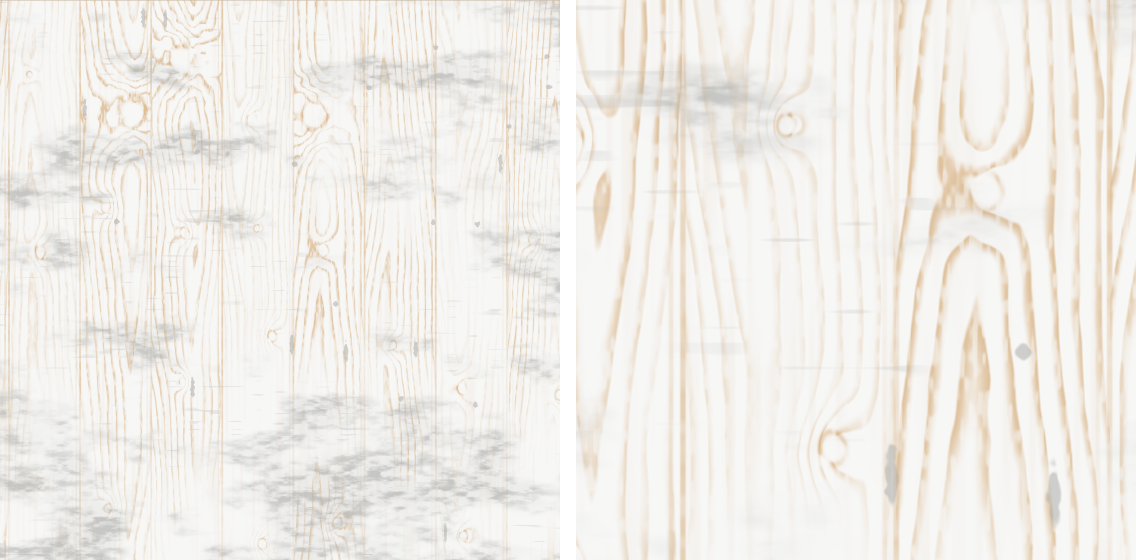
Left, the full canvas; right, a detail of the centre.
This texture is drawn by a Shadertoy shader. Its source:

```glsl
// Whitewashed vertical pine planks with tan grain, knots, seams and grey wear.
#define PLANK_WIDTH 0.127
#define FIRST_SEAM 0.016
#define KNOTS_PER_PLANK 4
#define GRAIN_RINGS 11.0
#define GRAIN_STRENGTH 0.95
#define SEAM_HALF_WIDTH 0.0017
#define WEAR 0.16
#define PAINT vec3(0.968, 0.968, 0.965)
#define TAN vec3(0.87, 0.745, 0.59)
#define GREY vec3(0.70, 0.70, 0.69)

float hash(vec2 p) {
    vec3 q = fract(p.xyx * 0.1031);
    q += dot(q, q.yzx + 33.33);
    return fract((q.x + q.y) * q.z);
}

float noise(vec2 p) {
    vec2 i = floor(p), f = fract(p);
    f = f * f * (3.0 - 2.0 * f);
    return mix(mix(hash(i), hash(i + vec2(1, 0)), f.x),
               mix(hash(i + vec2(0, 1)), hash(i + vec2(1, 1)), f.x), f.y);
}

float fbm(vec2 p) {
    float sum = 0.0, amp = 0.5;
    for (int i = 0; i < 4; i++) {
        sum += amp * noise(p);
        p = p * 2.03 + 17.3;
        amp *= 0.5;
    }
    return sum / 0.9375;
}

// Tan amount of the grain; p is measured in plank widths, id is the plank.
float woodGrain(vec2 p, float id, vec2 uv) {
    vec2 seed = vec2(id * 7.0 + 50.0, 3.0);
    bool sparse = mod(id, 3.0) < 0.5;
    bool largeKnot = id == 1.0 || id == 2.0 || id == 4.0;

    // Nested arches around the heart line of the plank
    float heart = mix(0.3, 0.7, hash(seed));
    float direction = hash(seed + 1.0) < 0.6 ? -1.0 : 1.0;
    float bend = 0.16 * (noise(vec2(p.y * 0.6, id * 9.0 + 5.0)) - 0.5);
    float across = p.x - heart - bend;
    float rings = GRAIN_RINGS * mix(0.75, 1.25, hash(seed + 2.0));
    float field = rings * sqrt(across * across + 0.004) + direction * 5.0 * uv.y;
    field += 1.6 * fbm(vec2(p.x * 2.5 + id * 13.0, p.y * 0.8));

    // Knots push the rings aside and leave a painted core with a rim
    float rim = 0.0, core = 0.0, halo = 0.0;
    float cellHeight = 1.0 / (PLANK_WIDTH * float(KNOTS_PER_PLANK));
    for (int k = 0; k < KNOTS_PER_PLANK; k++) {
        vec2 s = seed + vec2(0.0, 11.0 * float(k + 1));
        bool large = largeKnot && k == KNOTS_PER_PLANK - 1;
        if (!large && hash(s) < 0.35) continue;
        float radius = large ? 0.17 : mix(0.04, 0.08, hash(s + 1.0));
        vec2 center = vec2(mix(0.25, 0.75, hash(s + 2.0)),
                           (float(k) + mix(0.1, 0.6, hash(s + 3.0))) * cellHeight);
        vec2 d = (p - center) * vec2(1.0, 0.82);
        float dist = length(d) + radius * 0.5 * (noise(p * 9.0 + s) - 0.5);
        float spread = exp(-dist * dist / (radius * radius * 6.0));
        field += (large ? 5.0 : 2.2) * spread;
        halo = max(halo, spread);
        float edge = (dist - radius) / (0.2 * radius);
        rim += exp(-edge * edge) * smoothstep(0.2, 0.6, noise(p * 14.0 + s));
        core = max(core, 1.0 - smoothstep(radius * 0.75, radius, dist));
    }

    // Each ring darkens slowly and ends sharply
    float phase = fract(field);
    float soft = min(fwidth(field), 0.3);
    float line = smoothstep(0.5, 0.92, phase) * (1.0 - smoothstep(0.92 - soft, 1.0, phase));

    // Paint covers the grain in patches, more so towards the bottom
    float cover = fbm(vec2(p.x * 1.6 + id * 5.0, p.y * 0.55)) + 0.42 * (uv.y - 0.5);
    float visible = smoothstep(0.28, 0.66, cover) * (sparse ? 0.4 : 1.0);
    visible = max(visible, 0.8 * halo);
    float speckle = smoothstep(0.2, 0.65, noise(uv * vec2(380.0, 130.0)));
    return (line * visible * (1.0 - core) + 0.65 * rim) * mix(0.4, 1.0, speckle);
}

// Two close lines at each plank joint, worn unevenly along their length.
float seamLines(float x, float y) {
    float joint = floor(x + 0.5);
    float offset = (x - joint) * PLANK_WIDTH;
    float worn = mix(0.25, 1.0, noise(vec2(joint * 5.0 + 40.0, y * 9.0)));
    worn *= mix(0.5, 1.0, smoothstep(0.0, 0.5, y)) * mix(0.6, 1.0, noise(vec2(joint + 9.0, y * 160.0)));
    float main = 1.0 - smoothstep(0.4, 1.5, abs(offset) / SEAM_HALF_WIDTH);
    float side = 1.0 - smoothstep(0.3, 1.3, abs(offset + 0.007) / SEAM_HALF_WIDTH);
    return worn * (main + 0.4 * side);
}

// Small grey marks: one jittered oval per occupied grid cell.
float marks(vec2 uv, vec2 grid, vec2 size, float chance) {
    vec2 cell = floor(uv * grid);
    vec2 center = (cell + 0.3 + 0.4 * vec2(hash(cell + 71.0), hash(cell + 93.0))) / grid;
    float dist = length((uv - center) / size) + 0.7 * (noise(uv * 230.0) - 0.5);
    return step(hash(cell + 31.0), chance) * (1.0 - smoothstep(0.65, 1.15, dist));
}

void mainImage(out vec4 fragColor, in vec2 fragCoord) {
    vec2 uv = fragCoord / iResolution.xy;
    float x = (uv.x - FIRST_SEAM) / PLANK_WIDTH;
    vec2 p = vec2(fract(x), uv.y / PLANK_WIDTH);

    // Paint with faint vertical streaks, then grain and seams
    float streak = smoothstep(0.5, 0.95, noise(uv * vec2(190.0, 7.0)));
    vec3 color = mix(PAINT, TAN, 0.13 * streak * fbm(uv * vec2(9.0, 4.0)));
    color = mix(color, TAN, clamp(GRAIN_STRENGTH * woodGrain(p, floor(x), uv), 0.0, 1.0));
    color = mix(color, TAN, 0.85 * clamp(seamLines(x, uv.y), 0.0, 1.0));

    // Grey smears, densest near the bottom, and thin cross scratches
    float low = 1.0 - smoothstep(0.05, 0.35, uv.y);
    float smear = smoothstep(0.5, 0.8, fbm(uv * vec2(7.0, 15.0) + 4.0) + 0.1 * low);
    float grit = smoothstep(0.35, 0.8, fbm(uv * vec2(45.0, 110.0)));
    float scratch = smoothstep(0.8, 0.95, noise(uv * vec2(26.0, 210.0)));
    scratch *= smoothstep(0.45, 0.7, fbm(uv * 8.0 + 20.0));
    color = mix(color, GREY, clamp(WEAR * (smear + 4.0 * smear * grit + 1.5 * scratch), 0.0, 0.7));

    // Round spots towards the upper right, upright chips anywhere
    float spots = marks(uv, vec2(16.0), vec2(0.005), 0.2 * uv.x * uv.y);
    float chips = marks(uv, vec2(22.0, 12.0), vec2(0.004, 0.018), 0.025);
    color = mix(color, GREY, 0.6 * max(spots, chips));

    // Thin shaded line along the top edge
    color = mix(color, mix(TAN, GREY, 0.5), 0.6 * smoothstep(0.9975, 0.9995, uv.y));
    fragColor = vec4(color, 1.0);
}
```
